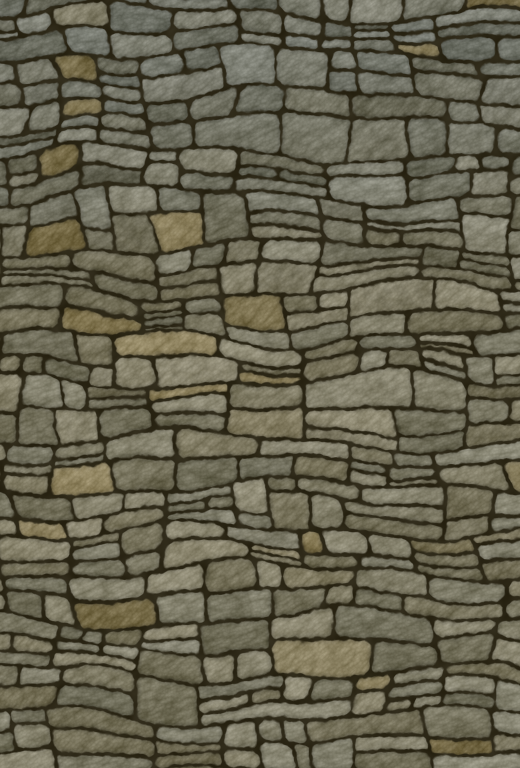
Give the GLSL for this texture, as a WebGL 1 fragment shader.

```glsl
precision highp float;
// Dry stone wall: wavy courses cut at random into rough, olive grey stones.
uniform vec2 u_resolution;

float hash(vec2 p) {
  vec3 q = fract(p.xyx * 0.1031);
  q += dot(q, q.yzx + 33.33);
  return fract((q.x + q.y) * q.z);
}

mat2 turn(float a) { return mat2(cos(a), -sin(a), sin(a), cos(a)); }

// Cellular noise: distance to the nearest scattered point.
float cells(vec2 p) {
  vec2 base = floor(p);
  float nearest = 2.0;
  for (int y = -1; y <= 1; y++)
    for (int x = -1; x <= 1; x++) {
      vec2 c = base + vec2(float(x), float(y));
      vec2 point = c + vec2(hash(c + 40.0), hash(c + 91.7));
      nearest = min(nearest, length(p - point));
    }
  return nearest;
}

// Layered sines, about -1 to 1.
float waves(vec2 p) {
  float sum = 0.0, amp = 0.5;
  for (int i = 0; i < 4; i++) {
    p = turn(1.1) * p * 1.7 + 1.3;
    sum += amp * sin(p.x + 1.6 * sin(p.y));
    amp *= 0.6;
  }
  return sum;
}

// Height of the joint below a course, in course heights.
float bedJoint(float i, float x) {
  float phase = 6.28 * hash(vec2(i, 3.0));
  return i + 0.17 * sin(x * 11.0 + phase) + 0.08 * sin(x * 27.0 + phase * 3.0)
    + 0.3 * (hash(vec2(i, 8.0)) - 0.5);
}

// Upright joint at the left of a block, in block widths.
float headJoint(float j, float i, float y) {
  vec2 id = vec2(j, i) + 60.0;
  return j + 0.5 * (hash(id) - 0.5) + (hash(id + 9.0) - 0.5) * y * 0.18;
}

// Returns joint distance, height within the stone, and two random stone values.
vec4 stones(vec2 p) {
  vec2 block = vec2(0.17, 0.062);
  float row = floor(p.y / block.y);
  if (p.y / block.y < bedJoint(row, p.x)) row -= 1.0;
  else if (p.y / block.y >= bedJoint(row + 1.0, p.x)) row += 1.0;
  vec2 lo, hi;
  lo.y = block.y * bedJoint(row, p.x);
  hi.y = block.y * bedJoint(row + 1.0, p.x);

  float shift = hash(vec2(row, 21.0));
  float u = p.x / block.x + shift;
  float v = p.y / block.y - row - 0.5;
  float col = floor(u);
  if (u < headJoint(col, row, v)) col -= 1.0;
  else if (u >= headJoint(col + 1.0, row, v)) col += 1.0;
  lo.x = block.x * (headJoint(col, row, v) - shift);
  hi.x = block.x * (headJoint(col + 1.0, row, v) - shift);

  // Cut the block again and again, with slanted joints.
  vec2 size = block, id = vec2(col, row) + 30.0;
  for (int k = 0; k < 5; k++) {
    float r = hash(id + 2.7);
    if (size.x * size.y < mix(0.0014, 0.0048, r)) break;
    float f = mix(0.32, 0.68, hash(id + 5.9));
    float slope = hash(id + 11.3) - 0.5;
    vec2 mid = 0.5 * (lo + hi);
    float side;
    if (size.x > size.y * mix(1.7, 3.9, hash(id + 17.1))) {
      float cut = mix(lo.x, hi.x, f) + 0.5 * slope * (p.y - mid.y);
      side = step(cut, p.x);
      if (side > 0.5) lo.x = cut; else hi.x = cut;
      size.x *= mix(f, 1.0 - f, side);
    } else {
      if (size.y < 0.025) break;
      float cut = mix(lo.y, hi.y, f) + 0.12 * slope * (p.x - mid.x);
      side = step(cut, p.y);
      if (side > 0.5) lo.y = cut; else hi.y = cut;
      size.y *= mix(f, 1.0 - f, side);
    }
    id = id * 1.37 + side * 5.3 + 2.1;
  }

  // Rounded corners.
  vec2 inset = min(p - lo, hi - p);
  float radius = min(mix(0.005, 0.013, hash(id + 23.0)), 0.42 * size.y);
  vec2 corner = max(radius - inset, 0.0);
  float d = min(min(inset.x, inset.y), radius - length(corner));
  float height = (p.y - lo.y) / max(hi.y - lo.y, 0.001);
  return vec4(d, height, hash(id + 31.0), hash(id + 47.0));
}

void main() {
  vec2 p = gl_FragCoord.xy / u_resolution.y;
  vec2 bent = p + vec2(0.002 * waves(p * 45.0), 0.005 * waves(p * 9.0 + 4.0));
  bent.y += 0.0014 * waves(p * 70.0 + 9.0);
  vec4 stone = stones(bent);
  float d = stone.x + 0.0022 * (cells(p * 105.0) - 0.5) - 0.0006 * waves(p * 14.0);

  // Slanting grain and soft blotches on the faces.
  vec2 q = turn(0.25 + 0.5 * stone.w) * p + stone.zw * 3.0;
  float grain = cells(q * vec2(38.0, 100.0)) - 0.5
    + 0.7 * (cells(q * vec2(95.0, 230.0)) - 0.5)
    + 0.4 * (cells(p * 260.0) - 0.5);
  float light = 0.13 * (stone.z - 0.5) - 0.12 * grain
    + 0.03 * waves(p * 32.0 + stone.z * 20.0) + 0.05 * (stone.y - 0.5);

  // Olive faces, greyer towards the top, with a few tan stones.
  float top = smoothstep(0.55, 0.95, p.y);
  vec3 face = mix(vec3(0.475, 0.46, 0.375), vec3(0.445, 0.45, 0.4), top);
  face = mix(face, vec3(0.49, 0.44, 0.29), 0.75 * smoothstep(0.93, 0.97, stone.w));
  face += light * vec3(1.0, 1.0, 1.04) + 0.018 * (stone.w - 0.5) * vec3(1.0, 0.2, -1.0);

  // Worn edges fall into dark joints.
  face *= mix(0.84, 1.0, smoothstep(0.001, 0.008, d));
  vec3 joint = vec3(0.17, 0.15, 0.085) + 0.03 * waves(p * 50.0);
  vec3 color = mix(joint, face, smoothstep(0.0005, 0.0034, d));
  gl_FragColor = vec4(color, 1.0);
}
```
